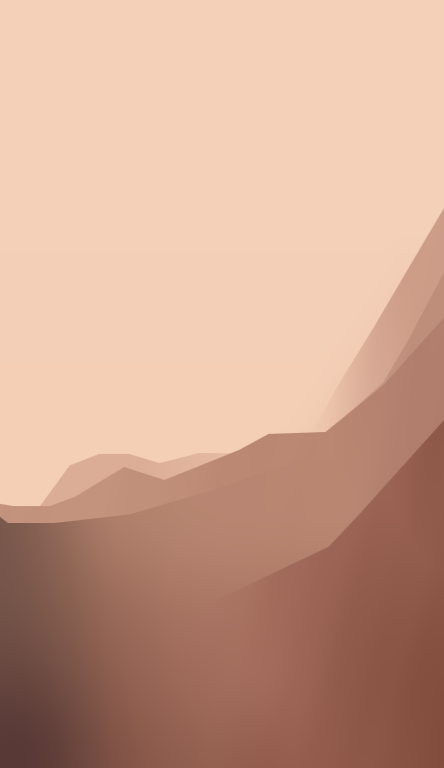
Write a WebGL 2 fragment shader that draws this background.

```glsl
#version 300 es
precision highp float;

uniform vec2 u_resolution;
out vec4 fragColor;

const vec3 SKY_TOP = vec3(0.957, 0.816, 0.727);
const vec3 SKY_LOW = vec3(0.957, 0.810, 0.712);
const vec3 HAZE = vec3(0.920, 0.755, 0.665);
const vec3 ROSE = vec3(0.730, 0.530, 0.450);
const vec3 CLAY = vec3(0.620, 0.405, 0.345);
const vec3 RUST = vec3(0.490, 0.285, 0.220);
const vec3 UMBER = vec3(0.450, 0.325, 0.285);
const vec3 SHADOW = vec3(0.330, 0.210, 0.200);

// Height gained (or lost) between two places along the ridge
float climb(float x, float start, float end, float rise) {
  return rise * clamp((x - start) / (end - start), 0.0, 1.0);
}

// Antialiased coverage of everything below a ridge
float below(float ridge, float y) {
  float depth = ridge - y;
  return clamp(depth / max(fwidth(depth), 1e-5) + 0.5, 0.0, 1.0);
}

float glow(vec2 p, vec2 center, vec2 radius) {
  vec2 q = (p - center) / radius;
  return exp(-dot(q, q));
}

// Soft slanted streaks from layered sines
float streaks(vec2 p) {
  float s = p.x - 0.45 * p.y;
  return 0.6 * sin(s * 31.0 + 1.2 * sin(p.y * 7.0)) + 0.4 * sin(s * 67.0 + 2.0);
}

float hazeRidge(float x) {
  return 0.405 + climb(x, 0.32, 0.42, 0.015) + climb(x, 0.42, 0.52, 0.016)
    + climb(x, 0.52, 0.65, 0.044) + climb(x, 0.65, 0.90, 0.225);
}

float steepRidge(float x) {
  return 0.440 + climb(x, 0.706, 0.762, 0.059) + climb(x, 0.762, 0.841, 0.074)
    + climb(x, 0.841, 0.964, 0.121) + climb(x, 0.964, 1.0, 0.035);
}

float innerRidge(float x) {
  return 0.4375 + climb(x, 0.74, 0.863, 0.065) + climb(x, 0.863, 0.919, 0.054)
    + climb(x, 0.919, 1.0, 0.089);
}

float moundRidge(float x) {
  return 0.341 + climb(x, 0.09, 0.157, 0.053) + climb(x, 0.157, 0.224, 0.015)
    - climb(x, 0.291, 0.359, 0.012) + climb(x, 0.359, 0.448, 0.013);
}

float middleRidge(float x) {
  return 0.344 - climb(x, 0.0, 0.03, 0.003) + climb(x, 0.112, 0.168, 0.012)
    + climb(x, 0.168, 0.28, 0.039) - climb(x, 0.28, 0.37, 0.017)
    + climb(x, 0.37, 0.538, 0.039) + climb(x, 0.538, 0.605, 0.021)
    + climb(x, 0.605, 0.733, 0.0025) + climb(x, 0.733, 0.863, 0.061)
    + climb(x, 0.863, 1.0, 0.088);
}

float nearRidge(float x) {
  return 0.327 - climb(x, 0.0, 0.018, 0.008) + climb(x, 0.123, 0.29, 0.011)
    + climb(x, 0.29, 0.48, 0.032) + climb(x, 0.48, 0.67, 0.038);
}

float frontRidge(float x) {
  return 0.205 + climb(x, 0.44, 0.583, 0.040) + climb(x, 0.583, 0.74, 0.043)
    + climb(x, 0.74, 0.807, 0.041) + climb(x, 0.807, 1.0, 0.124);
}

void main() {
  vec2 p = gl_FragCoord.xy / u_resolution;
  float grain = streaks(p);

  // Sky and distant haze
  vec3 color = mix(SKY_LOW, SKY_TOP, smoothstep(0.35, 0.9, p.y));
  float hazeDepth = smoothstep(0.0, 0.16, hazeRidge(p.x) - p.y);
  color = mix(color, HAZE, hazeDepth * smoothstep(0.3, 0.6, p.x) * 0.55);

  // Steep slopes on the right, fading into mist at their feet
  vec3 slope = mix(HAZE, vec3(0.80, 0.61, 0.53), smoothstep(0.70, 0.95, p.x));
  float mist = smoothstep(0.67, 0.80, p.x);
  color = mix(color, slope + 0.008 * grain, below(steepRidge(p.x), p.y) * mist);
  vec3 inner = mix(vec3(0.80, 0.62, 0.54), vec3(0.745, 0.555, 0.48), smoothstep(0.78, 0.95, p.x));
  color = mix(color, inner, below(innerRidge(p.x), p.y) * smoothstep(0.72, 0.82, p.x));

  // Pale mound and the middle range
  vec3 mound = mix(vec3(0.86, 0.68, 0.59), HAZE, smoothstep(0.28, 0.55, p.x) * 0.6);
  color = mix(color, mound, below(moundRidge(p.x), p.y) * smoothstep(0.64, 0.46, p.x));
  vec3 middle = mix(vec3(0.765, 0.575, 0.49), ROSE, smoothstep(0.2, 0.6, p.x));
  middle = mix(middle, vec3(0.695, 0.495, 0.43), smoothstep(0.72, 0.95, p.x));
  color = mix(color, middle + 0.004 * grain, below(middleRidge(p.x), p.y));

  // Near ground, darkening downward and to the left
  vec3 ground = mix(CLAY, vec3(0.715, 0.52, 0.44), smoothstep(0.12, 0.34, p.y));
  ground = mix(vec3(0.54, 0.34, 0.28), ground, smoothstep(-0.02, 0.17, p.y));
  ground = mix(ground, vec3(0.54, 0.39, 0.31), 0.65 * glow(p, vec2(0.10, 0.18), vec2(0.22, 0.17)));
  ground = mix(ground, UMBER, 0.9 * smoothstep(0.27, -0.03, p.x));
  ground = mix(ground, SHADOW, 0.9 * glow(p, vec2(0.03, 0.01), vec2(0.20, 0.14)));
  float nearFade = mix(1.0, 0.75, smoothstep(0.2, 0.6, p.x));
  nearFade *= 1.0 - smoothstep(0.55, 0.85, p.x) * smoothstep(0.25, 0.38, p.y);
  color = mix(color, ground, below(nearRidge(p.x), p.y) * nearFade);

  // Front slope, rusty toward the lower right
  vec3 front = mix(vec3(0.65, 0.435, 0.37), CLAY, smoothstep(0.55, 0.85, p.x));
  float rust = smoothstep(0.50, 1.05, p.x) * smoothstep(0.45, 0.08, p.y);
  front = mix(front, RUST, max(rust * 0.85, 0.45 * smoothstep(0.82, 1.0, p.x)));
  front = mix(vec3(0.56, 0.345, 0.285), front, mix(smoothstep(-0.04, 0.14, p.y), 1.0, rust));
  float frontFade = smoothstep(0.40, 0.66, p.x);
  color = mix(color, front + 0.005 * grain, below(frontRidge(p.x), p.y) * frontFade);

  fragColor = vec4(color, 1.0);
}
```
